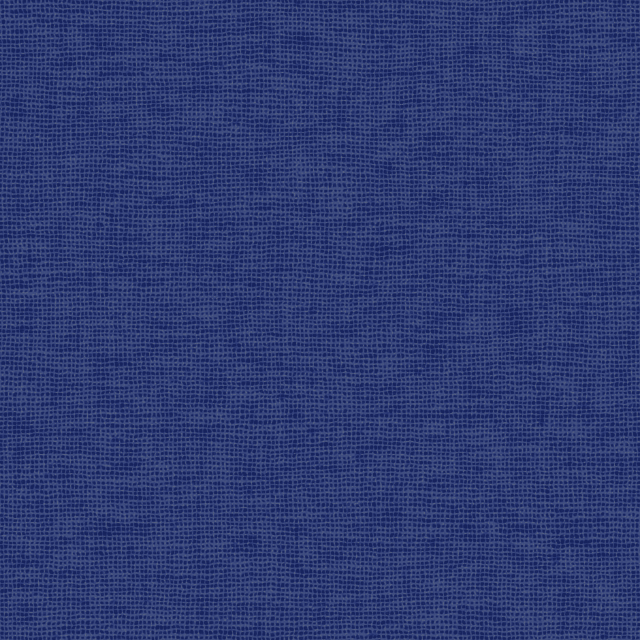
This texture is drawn by a Shadertoy shader. Its source:

```glsl
const vec3 DEEP_NAVY = vec3(0.085, 0.135, 0.365);
const vec3 MID_BLUE = vec3(0.165, 0.22, 0.46);
const vec3 PALE_THREAD = vec3(0.255, 0.31, 0.505);
const vec3 GREY_FLECK = vec3(0.38, 0.42, 0.51);
const vec2 WEAVE_COUNT = vec2(144.0, 136.0);
const int SAMPLES = 2;

// Integer hash, two values in 0..1
vec2 hash2(vec2 cell) {
    uvec2 q = uvec2(ivec2(cell)) * uvec2(1597334673u, 3812015801u);
    uint n = (q.x ^ q.y) * 1597334673u;
    n = (n ^ (n >> 15)) * 2246822519u;
    n ^= n >> 13;
    return vec2(float(n & 0xffffu), float(n >> 16)) / 65535.0;
}

float gradientDot(vec2 cell, vec2 offset) {
    float angle = 6.28318 * hash2(cell).x;
    return dot(vec2(cos(angle), sin(angle)), offset);
}

float gradientNoise(vec2 p) {
    vec2 i = floor(p);
    vec2 f = p - i;
    vec2 u = f * f * f * (f * (f * 6.0 - 15.0) + 10.0);
    vec2 e = vec2(1.0, 0.0);
    float low = mix(gradientDot(i, f), gradientDot(i + e.xy, f - e.xy), u.x);
    float high = mix(gradientDot(i + e.yx, f - e.yx), gradientDot(i + e.xx, f - e.xx), u.x);
    return 1.4 * mix(low, high, u.y);
}

// Threads wander slowly and jitter a little at each crossing
vec2 weaveCoords(vec2 uv, vec2 count) {
    vec2 sway = vec2(gradientNoise(uv * vec2(9.0, 5.0)),
                     gradientNoise(uv * vec2(6.0, 10.0) + 31.0));
    vec2 jitter = vec2(gradientNoise(uv * vec2(70.0, 110.0) + 57.0),
                       gradientNoise(uv * vec2(60.0, 100.0) + 83.0));
    return uv * count + 0.8 * sway + 0.24 * jitter;
}

// Long slubs: strong across the weft, faint along the warp
float slub(vec2 uv) {
    float weft = gradientNoise(uv * vec2(14.0, 110.0) + 11.0);
    float warp = gradientNoise(uv * vec2(95.0, 9.0) + 47.0);
    float cloud = gradientNoise(uv * vec2(24.0, 38.0) + 19.0);
    return 0.6 * weft - 0.35 * warp + 0.3 * cloud;
}

// 0 inside a gap between threads, 1 on the threads
float threadMask(vec2 p, float gapRadius) {
    vec2 local = abs(fract(p) - 0.5) * vec2(0.94, 1.06);
    float roundness = pow(dot(local * local * local, vec2(1.0)), 1.0 / 3.0);
    return smoothstep(gapRadius - 0.16, gapRadius + 0.13, roundness);
}

vec3 clothColor(vec2 uv) {
    vec2 p = weaveCoords(uv, WEAVE_COUNT);
    float streak = slub(uv);
    float gapRadius = 0.36 + 0.10 * streak + 0.08 * (hash2(floor(p)).y - 0.5);
    float thread = threadMask(p, gapRadius);

    // Fibre grain
    float grain = gradientNoise(uv * 300.0 + 7.0);
    float blot = smoothstep(0.52, 0.78, gradientNoise(uv * vec2(42.0, 75.0) + 67.0));
    float tone = mix(0.06, 0.86, thread) + 0.28 * grain - 0.16 * streak - 0.35 * blot;

    vec3 color = mix(DEEP_NAVY, MID_BLUE, smoothstep(0.0, 0.5, tone));
    color = mix(color, PALE_THREAD, smoothstep(0.4, 1.0, tone));

    // Sparse grey flecks on the threads
    float fleck = smoothstep(0.2, 0.55, gradientNoise(uv * 340.0 + 129.0));
    return mix(color, GREY_FLECK, 0.6 * fleck * thread * (1.0 - blot));
}

void mainImage(out vec4 fragColor, in vec2 fragCoord) {
    vec3 sum = vec3(0.0);
    for (int y = 0; y < SAMPLES; y++) {
        for (int x = 0; x < SAMPLES; x++) {
            vec2 shift = (vec2(x, y) + 0.5) / float(SAMPLES) - 0.5;
            sum += clothColor((fragCoord + shift) / iResolution.y);
        }
    }
    fragColor = vec4(sum / float(SAMPLES * SAMPLES), 1.0);
}
```
